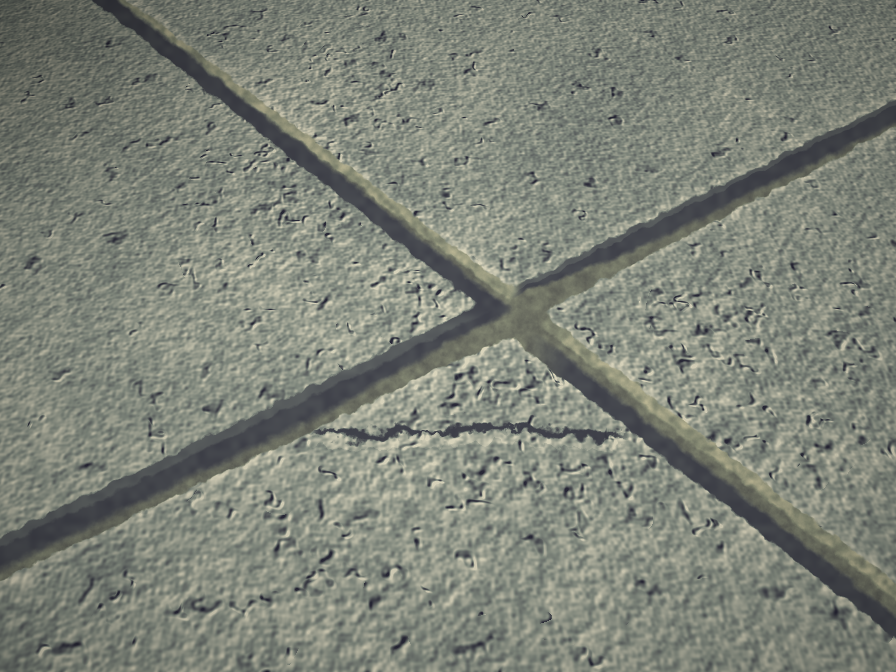
This texture is drawn by a Shadertoy shader. Its source:

```glsl
float hash(vec2 p) {
    vec3 q = fract(vec3(p.xyx) * 0.1031);
    q += dot(q, q.yzx + 33.33);
    return fract((q.x + q.y) * q.z);
}

float noise(vec2 p) {
    vec2 i = floor(p), f = fract(p);
    f = f * f * (3.0 - 2.0 * f);
    float low = mix(hash(i), hash(i + vec2(1, 0)), f.x);
    float high = mix(hash(i + vec2(0, 1)), hash(i + vec2(1, 1)), f.x);
    return mix(low, high, f.y);
}

float fbm(vec2 p) {
    float sum = 0.0, gain = 0.5;
    for (int i = 0; i < 4; i++) {
        sum += gain * noise(p);
        p = mat2(1.6, 1.2, -1.2, 1.6) * p + 7.3;
        gain *= 0.5;
    }
    return sum;
}

// Signed distance to a line, positive on the left of a to b
float side(vec2 p, vec2 a, vec2 b) {
    vec2 d = normalize(b - a);
    return dot(p - a, vec2(-d.y, d.x));
}

// Depth inside a slab corner: left of c-a and right of c-b
float wedge(vec2 p, vec2 c, vec2 a, vec2 b) {
    float u = side(p, c, a), v = -side(p, c, b);
    float k = 0.012, h = max(k - abs(u - v), 0.0) / k;
    return min(u, v) - h * h * k * 0.25;
}

float blob(vec2 p, vec2 center, vec2 size) {
    vec2 d = (p - center) / size;
    return exp(-dot(d, d));
}

// Scattered hollows, one candidate per cell
float pits(vec2 p, float density) {
    vec2 cell = floor(p);
    float depth = 0.0;
    for (int y = -1; y <= 1; y++)
    for (int x = -1; x <= 1; x++) {
        vec2 id = cell + vec2(x, y);
        vec2 center = id + vec2(hash(id + 3.1), hash(id + 9.7));
        float present = step(hash(id + 17.0), density);
        float radius = mix(0.25, 0.7, hash(id + 5.0));
        depth = max(depth, present * smoothstep(radius, 0.0, length(p - center)));
    }
    return depth;
}

float relief(vec2 ground, float rough) {
    vec2 warp = vec2(noise(ground * 130.0), noise(ground * 130.0 + 41.0)) - 0.5;
    mat2 turn = mat2(0.8, 0.6, -0.6, 0.8);
    float grain = noise(turn * ground * 215.0) * 0.75 + noise(ground * 370.0) * 0.5;
    float lumps = noise(turn * ground * 95.0) * (0.35 + 0.55 * rough);
    float holes = pits(ground * 62.0 + warp * 1.2, 0.05 + 0.32 * rough);
    return grain + lumps - 1.3 * holes;
}

float band(float d, float width) {
    return smoothstep(width, width * 0.7, d);
}

vec3 stoneTone(float l) {
    vec3 dark = vec3(0.27, 0.28, 0.30), mid = vec3(0.48, 0.51, 0.47), pale = vec3(0.67, 0.67, 0.60);
    vec3 lower = mix(dark, mid, clamp((l - 0.28) / 0.23, -0.6, 1.0));
    return lower + (pale - mid) * clamp((l - 0.51) / 0.16, 0.0, 1.6);
}

void mainImage(out vec4 fragColor, in vec2 fragCoord) {
    vec2 p = fragCoord / iResolution.y;
    float pixel = 1.0 / iResolution.y;
    vec2 ground = vec2(p.x - 0.667, 2.1) / (2.2 - p.y);

    // Four slabs with slightly crumbled edges
    vec2 crumble = vec2(fbm(p * 65.0), fbm(p * 65.0 + 19.0)) - 0.47;
    vec2 q = p + crumble * 0.012;
    float left = wedge(q, vec2(0.712, 0.545), vec2(0.139, 1.0), vec2(0.0, 0.201));
    float top = wedge(q, vec2(0.759, 0.571), vec2(1.333, 0.852), vec2(0.191, 1.0));
    float right = wedge(q, vec2(0.807, 0.535), vec2(1.333, 0.132), vec2(1.333, 0.812));
    float bottom = wedge(q, vec2(0.757, 0.500), vec2(0.0, 0.137), vec2(1.333, 0.049));
    float slab = max(max(left, top), max(right, bottom));

    // Pitted zones on the slabs
    float rough = blob(p, vec2(0.43, 0.72), vec2(0.16, 0.15)) + blob(p, vec2(0.60, 0.55), vec2(0.09, 0.08));
    rough += blob(p, vec2(1.13, 0.42), vec2(0.22, 0.18)) + 0.8 * blob(p, vec2(0.76, 0.34), vec2(0.32, 0.22));
    rough += 0.5 * blob(p, vec2(0.55, 0.85), vec2(0.15, 0.12)) + 0.4 * blob(p, vec2(0.4, 0.0), vec2(0.5, 0.25));
    rough = clamp(rough * (0.5 + noise(p * 14.0)), 0.0, 1.0);

    // Low light raking in from the upper left
    vec2 toLight = vec2(-0.0022, 0.0018);
    float height = relief(ground, rough);
    float slope = height - relief(ground + toLight, rough);
    float light = 0.525 + slope * (0.15 + 0.05 * rough) + (height - 0.8) * 0.14 - 0.01 * rough;
    light += (fbm(p * 7.0) - 0.47) * 0.14;
    light += 0.04 * blob(p, vec2(0.25, 0.52), vec2(0.25, 0.25));
    float rim = smoothstep(0.018, 0.002, slab) * (1.0 - step(0.0, left));
    light += rim * (0.02 + 0.12 * noise(p * 110.0));

    // Faint scratch and the long ragged crack
    float scratch = abs(side(p, vec2(0.85, 1.0), vec2(1.15, 0.826)));
    light += 0.035 * band(scratch, 0.004) * step(0.83, p.x) * step(p.x, 1.16);
    float crackY = 0.357 + 0.012 * (fbm(vec2(p.x * 14.0, 2.0)) - 0.47) + 0.005 * sin(p.x * 19.0);
    float crackSpan = smoothstep(0.45, 0.48, p.x) * smoothstep(0.95, 0.91, p.x);
    float crackWidth = 0.003 + 0.011 * noise(vec2(p.x * 38.0, 8.0));
    float crackGap = p.y + crumble.y * 0.03 - crackY;
    light += 0.07 * crackSpan * band(abs(crackGap + 0.014), 0.009);
    float crackDepth = smoothstep(crackWidth, crackWidth * 0.3, abs(crackGap));
    light = mix(light, 0.22, crackSpan * crackDepth * 0.95);

    // Groove floor, sunlit walls and cast shadows
    float pastCross = smoothstep(0.755, 0.785, p.x);
    float belowCross = smoothstep(0.54, 0.48, p.y);
    float floorLight = 0.41 + 0.22 * (fbm(p * 85.0) - 0.47);
    float wall = max(band(-top, 0.018) * (1.0 - pastCross), band(-right, 0.022) * belowCross);
    floorLight += wall * (0.06 + 0.16 * noise(p * 120.0));
    float lowerReach = mix(0.052, 0.034, smoothstep(0.45, 0.72, p.x));
    float leftReach = mix(lowerReach, 0.028, smoothstep(0.53, 0.57, p.y));
    float shadow = band(-left, leftReach);
    float topReach = mix(0.018, 0.037, smoothstep(0.77, 0.98, p.x));
    shadow = max(shadow, band(-top, topReach) * pastCross);
    shadow = max(shadow, band(-bottom, 0.032) * smoothstep(0.77, 0.86, p.x) * belowCross);
    floorLight = mix(floorLight, 0.235 + 0.05 * noise(p * 80.0), shadow);
    float shadedWall = band(-left, 0.017) * smoothstep(0.55, 0.50, p.y) + band(-top, 0.009) * pastCross;
    floorLight += 0.075 * clamp(shadedWall, 0.0, 1.0);

    float cover = smoothstep(-1.2 * pixel, 1.2 * pixel, slab);
    light = mix(floorLight, light, cover);
    vec3 color = stoneTone(light);
    color *= mix(vec3(1.03, 1.0, 0.91), vec3(1.0), max(cover, shadow));

    // Corner falloff
    vec2 away = (p - vec2(0.68, 0.48)) / vec2(0.80, 0.66);
    color *= 1.09 - 0.23 * dot(away, away);
    color *= 1.0 - 0.22 * blob(p, vec2(0.0, 1.0), vec2(0.3, 0.25));
    fragColor = vec4(clamp(color, 0.0, 1.0), 1.0);
}
```
